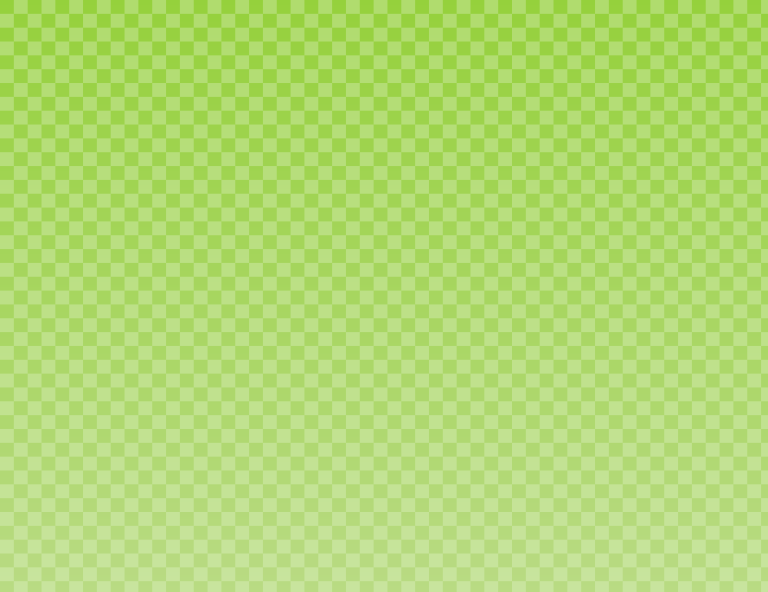
A Shadertoy shader for this pattern:

```glsl
// Fine green checkerboard that fades from vivid at the top to pale at the bottom.
// Square cells are counted from the upper left corner; each of the two checker
// tones has its own vertical gradient, and cell edges are smoothed over one pixel.

#define CELLS_ACROSS 55.5
#define DEEP_TOP     vec3(0.585, 0.818, 0.235)
#define DEEP_BOTTOM  vec3(0.725, 0.858, 0.515)
#define PALE_TOP     vec3(0.690, 0.862, 0.430)
#define PALE_BOTTOM  vec3(0.785, 0.895, 0.620)

// Square wave per axis: +1 in even cells, -1 in odd cells, with soft edges.
vec2 squareWave(vec2 cellPos, float pixelSize) {
    vec2 signedDist = 0.5 - abs(mod(cellPos, 2.0) - 0.5);
    // The odd cell spans 1..2, so fold its second half back to the next edge.
    signedDist = max(signedDist, mod(cellPos, 2.0) - 2.0);
    return clamp(signedDist / (0.5 * pixelSize), -1.0, 1.0);
}

// 1 on deep cells, 0 on pale cells.
float checker(vec2 cellPos, float pixelSize) {
    vec2 wave = squareWave(cellPos, pixelSize);
    return 0.5 + 0.5 * wave.x * wave.y;
}

void mainImage(out vec4 fragColor, in vec2 fragCoord) {
    // Cell coordinates with the origin at the upper left
    float pixelSize = CELLS_ACROSS / iResolution.x;
    vec2 fromTop = vec2(fragCoord.x, iResolution.y - fragCoord.y);
    float deepMask = checker(fromTop * pixelSize, pixelSize);

    // Vertical fade of both tones
    float fade = fromTop.y / iResolution.y;
    vec3 deep = mix(DEEP_TOP, DEEP_BOTTOM, fade);
    vec3 pale = mix(PALE_TOP, PALE_BOTTOM, fade);

    fragColor = vec4(mix(pale, deep, deepMask), 1.0);
}
```
